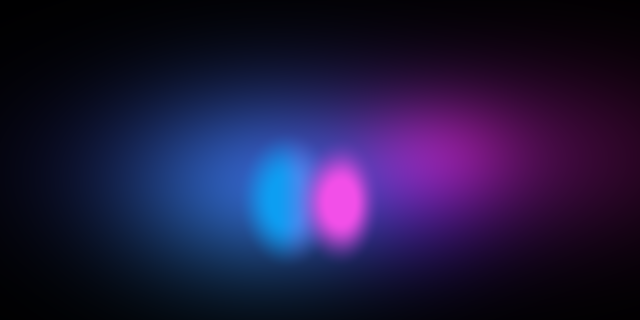
Write a Shadertoy shader that draws this background.

```glsl
#define HAZE_COLOR    vec3(0.10, 0.07, 0.32)
#define AZURE_COLOR   vec3(0.08, 0.31, 0.45)
#define MAGENTA_COLOR vec3(0.28, 0.03, 0.19)
#define PLUM_COLOR    vec3(0.20, 0.01, 0.12)
#define INDIGO_COLOR  vec3(0.04, 0.00, 0.13)
#define BLUE_CORE     vec3(0.05, 0.62, 0.95)
#define BLUE_RIM      vec3(0.32, 0.52, 0.93)
#define PINK_CORE     vec3(0.95, 0.31, 0.91)
#define PINK_RIM      vec3(0.66, 0.25, 0.78)
#define CORE_SOLID    0.3

// Wide elliptical light with a Gaussian falloff
float glow(vec2 p, vec2 center, vec2 radius) {
    vec2 q = (p - center) / radius;
    return exp(-dot(q, q));
}

// Soft ellipse, opaque inside CORE_SOLID and clear at its radius
float softEllipse(vec2 p, vec2 center, vec2 radius) {
    return 1.0 - smoothstep(CORE_SOLID, 1.0, length((p - center) / radius));
}

void mainImage(out vec4 fragColor, in vec2 fragCoord) {
    // Height spans 0 to 1, x is zero at the middle
    vec2 p = vec2(fragCoord.x - 0.5 * iResolution.x, fragCoord.y) / iResolution.y;

    // Ambient lights
    vec3 color = HAZE_COLOR * glow(p, vec2(0.0, 0.48), vec2(0.75, 0.30));
    color += AZURE_COLOR * glow(p, vec2(-0.20, 0.40), vec2(0.42, 0.30));
    color += MAGENTA_COLOR * glow(p, vec2(0.367, 0.52), vec2(0.25, 0.18));
    color += PLUM_COLOR * glow(p, vec2(0.65, 0.52), vec2(0.60, 0.28));
    color += INDIGO_COLOR * glow(p, vec2(0.30, 0.31), vec2(0.28, 0.20));

    // Blue core, turning violet towards the pink one
    float blue = softEllipse(p, vec2(-0.10, 0.375), vec2(0.16, 0.22));
    vec3 blueColor = mix(BLUE_CORE, BLUE_RIM, smoothstep(-0.14, -0.04, p.x));
    color = mix(color, blueColor, blue);

    // Pink core, with a wider fade on its left side
    vec2 pinkCenter = vec2(0.068, 0.367);
    float pinkWidth = p.x < pinkCenter.x ? 0.15 : 0.125;
    float pink = softEllipse(p, pinkCenter, vec2(pinkWidth, 0.205));
    color = mix(color, mix(PINK_RIM, PINK_CORE, pink), pink);

    fragColor = vec4(color, 1.0);
}
```
